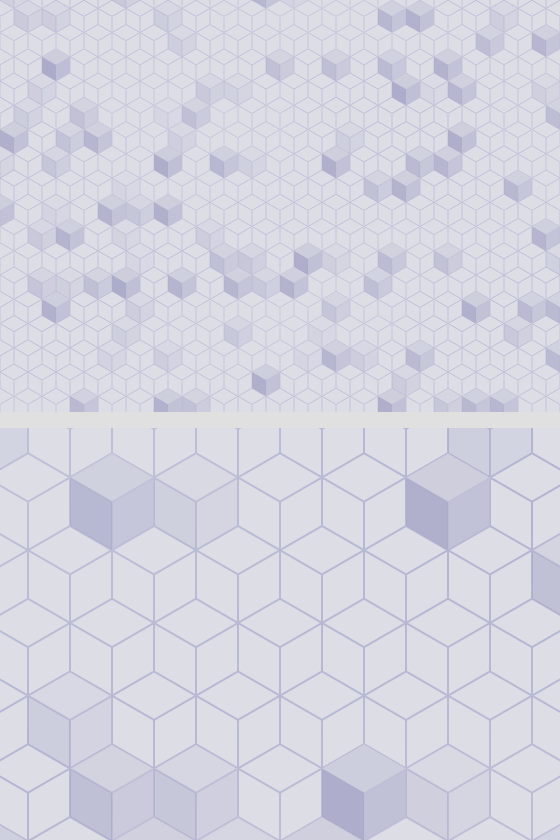
Top: the whole. Bottom: its middle third, enlarged.
Write a Shadertoy shader that draws this pattern.

```glsl
const float CUBES_ACROSS = 20.0;
const float FIRST_ROW    = 0.586;   // depth of the top row's centres, in cube widths
const float LINE_WIDTH   = 0.024;   // in cube widths
const float FILL_DENSITY = 0.29;    // share of cubes that are shaded
const float MIN_STRENGTH = 0.14;
const float LINE_FADE    = 0.16;    // slow drift in line opacity

const vec3 PAPER = vec3(0.865, 0.868, 0.902);
const vec3 LINE  = vec3(0.690, 0.700, 0.820);
const vec3 TOP   = vec3(0.800, 0.802, 0.862);
const vec3 LEFT  = vec3(0.668, 0.668, 0.790);
const vec3 RIGHT = vec3(0.742, 0.742, 0.835);

const vec2 LATTICE = vec2(1.0, 1.7320508);

float hash(vec2 cell) {
    vec3 p = fract(cell.xyx * vec3(0.1031, 0.1030, 0.0973));
    p += dot(p, p.yzx + 33.33);
    return fract((p.x + p.y) * p.z);
}

// Centre of the nearest pointy-top hexagon, from two interleaved grids
vec2 hexCentre(vec2 p) {
    vec2 a = floor(p / LATTICE + 0.5) * LATTICE;
    vec2 b = (floor(p / LATTICE) + 0.5) * LATTICE;
    return dot(p - a, p - a) < dot(p - b, p - b) ? a : b;
}

// Box-filtered coverage, stable for lines thinner than a pixel
float lineCoverage(float dist, float width, float pixel) {
    vec2 sides = vec2(0.5, -0.5) * width - dist;
    vec2 covered = clamp(sides / pixel + 0.5, 0.0, 1.0);
    return covered.x - covered.y;
}

float edgeMask(float dist, float pixel) {
    return clamp(dist / pixel + 0.5, 0.0, 1.0);
}

void mainImage(out vec4 fragColor, in vec2 fragCoord) {
    float pixel = CUBES_ACROSS / iResolution.x;
    vec2 p = vec2(fragCoord.x, fragCoord.y - iResolution.y) * pixel;
    p.y += FIRST_ROW;

    vec2 centre = hexCentre(p);
    vec2 cell = floor(centre / (0.5 * LATTICE) + 0.5);
    vec2 q = p - centre;
    vec2 m = vec2(abs(q.x), q.y);

    // Distances to the outline, the top face and the three inner edges
    float outline = 0.5 - max(m.x, dot(abs(q), vec2(0.5, 0.8660254)));
    float topFace = dot(m, vec2(-0.5, 0.8660254));
    float spokes = topFace > 0.0 ? topFace : min(-topFace, m.x);

    // Wireframe with a gentle drift in opacity
    float drift = sin(p.x * 0.41 + 1.3 * sin(p.y * 0.33)) * sin(p.y * 0.52 + 0.7);
    float wire = lineCoverage(min(outline, spokes), LINE_WIDTH, pixel);
    vec3 color = mix(PAPER, LINE, wire * (1.0 - LINE_FADE + LINE_FADE * drift));

    // Shaded cubes veil the wireframe by their strength
    vec3 cube = mix(LEFT, RIGHT, edgeMask(q.x, pixel));
    cube = mix(cube, TOP, edgeMask(topFace, pixel));
    float filled = step(hash(cell + 71.0), FILL_DENSITY);
    float strength = mix(MIN_STRENGTH, 1.0, hash(cell + 213.0));
    color = mix(color, cube, filled * strength * edgeMask(outline, pixel));

    fragColor = vec4(color, 1.0);
}
```
